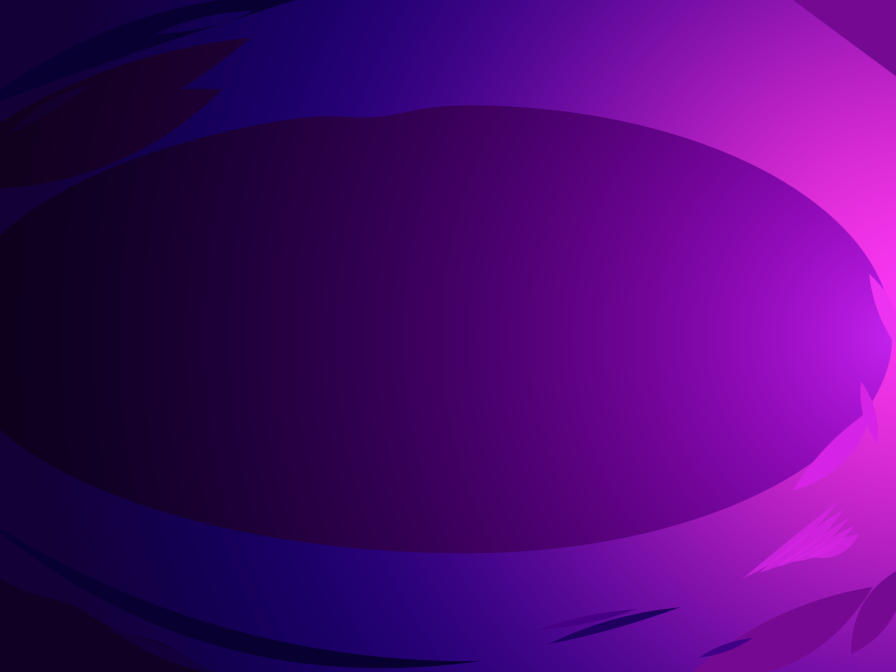
Write a Shadertoy shader that draws this background.

```glsl
float inside(float d) {
    return clamp(0.5 - d / max(fwidth(d), 1e-5), 0.0, 1.0);
}

float hash(float n) {
    return fract(sin(n * 91.7) * 437.5);
}

// Curved brush stroke from a to b, pointed at both ends
float blade(vec2 p, vec2 a, vec2 b, float width, float bend) {
    vec2 along = b - a;
    float len = length(along);
    along /= len;
    vec2 q = p - a;
    float t = dot(q, along) / len;
    float taper = 4.0 * t * (1.0 - t);
    float across = dot(q, vec2(-along.y, along.x));
    return inside(abs(across - bend * taper) - width * taper);
}

// Broad outer band, lit from the right
vec3 ringColor(vec2 p) {
    float t = clamp(1.0 - length(p - vec2(1.02, 0.41)), 0.0, 1.0);
    float glow = pow(smoothstep(0.1, 1.0, t), 1.4);
    return vec3(0.07 + 0.05 * t + 0.85 * glow,
                0.21 * pow(glow, 1.5),
                0.21 + 0.76 * t);
}

// Dark central oval, with its own glow at the right tip
vec3 ovalColor(vec2 p) {
    float t = clamp(1.0 - length(p - vec2(1.0, 0.375)), 0.0, 1.0);
    return vec3(0.05 + 0.12 * t + 0.6 * t * t,
                0.14 * pow(t, 6.0),
                0.11 + 0.32 * t + 0.5 * t * t);
}

float ovalMask(vec2 p) {
    vec2 q = p - vec2(0.521, 0.376);
    vec2 radii = vec2(q.x < 0.0 ? 0.578 : 0.475, q.y < 0.0 ? 0.2435 : 0.2565);
    float dent = 0.035 * exp(-pow((p.x - 0.42) / 0.05, 2.0)) * smoothstep(0.0, 0.2, q.y);
    return inside(length(q / radii) - 1.0 + dent);
}

void mainImage(out vec4 fragColor, in vec2 fragCoord) {
    vec2 p = fragCoord / iResolution.xy * vec2(1.0, 0.75);
    vec3 navy = vec3(0.03, 0.0, 0.19);
    vec3 plum = vec3(0.46, 0.035, 0.57);
    vec3 pink = vec3(0.84, 0.14, 0.9);
    vec3 ring = ringColor(p);
    vec3 oval = ovalColor(p);
    vec3 col = ring;

    // Dark corners
    float ripple = 0.003 * sin(p.x * 60.0);
    col = mix(col, vec3(0.06, 0.0, 0.14), inside(p.y + 0.42 * p.x - 0.105 + ripple));
    col = mix(col, plum, inside(0.75 - 0.74 * (p.x - 0.885) - p.y));

    // Upper left sweep and its light gap
    col = mix(col, navy, blade(p, vec2(-0.03, 0.626), vec2(0.352, 0.757), 0.017, 0.02));
    col = mix(col, ring, blade(p, vec2(0.173, 0.712), vec2(0.283, 0.738), 0.006, 0.0));

    // Ragged left end of the oval
    vec3 shade = oval + vec3(0.02, 0.0, 0.01);
    col = mix(col, shade, blade(p, vec2(-0.08, 0.555), vec2(0.28, 0.708), 0.03, 0.0));
    col = mix(col, shade, blade(p, vec2(-0.05, 0.54), vec2(0.248, 0.65), 0.035, 0.0));
    col = mix(col, ring, 0.6 * blade(p, vec2(0.01, 0.6), vec2(0.1, 0.655), 0.006, 0.003));

    // Lower sweep and thin streaks
    col = mix(col, navy, blade(p, vec2(-0.026, 0.177), vec2(0.534, 0.012), 0.011, -0.055));
    col = mix(col, ring, 0.7 * blade(p, vec2(0.12, 0.05), vec2(0.26, -0.005), 0.007, -0.003));
    col = mix(col, vec3(0.12, 0.0, 0.38), blade(p, vec2(0.612, 0.031), vec2(0.758, 0.072), 0.005, 0.002));
    col = mix(col, vec3(0.27, 0.0, 0.52), blade(p, vec2(0.6, 0.047), vec2(0.71, 0.07), 0.004, 0.0));

    // Lower right plum strokes
    col = mix(col, plum, blade(p, vec2(0.768, -0.005), vec2(0.974, 0.095), 0.027, -0.01));
    col = mix(col, plum, blade(p, vec2(0.95, 0.02), vec2(1.01, 0.118), 0.018, 0.0));
    col = mix(col, vec3(0.25, 0.0, 0.52), blade(p, vec2(0.78, 0.016), vec2(0.84, 0.038), 0.004, 0.0));

    col = mix(col, oval, ovalMask(p));

    // Pink bristles
    for (int i = 0; i < 5; i++) {
        float k = float(i);
        vec2 start = vec2(0.83 + 0.018 * k, 0.105 + 0.006 * k);
        vec2 tip = vec2(0.935 + 0.006 * k, 0.19 - 0.009 * k);
        float width = 0.004 + 0.004 * hash(k + 1.0);
        col = mix(col, pink, 0.75 * blade(p, start, tip, width, -0.004));
    }

    // Bright flecks on the right tip
    col = mix(col, pink, blade(p, vec2(0.885, 0.203), vec2(0.974, 0.294), 0.013, -0.006));
    col = mix(col, pink, blade(p, vec2(0.961, 0.324), vec2(0.979, 0.255), 0.007, 0.0));
    col = mix(col, vec3(0.93, 0.2, 0.95), blade(p, vec2(0.97, 0.444), vec2(1.003, 0.36), 0.009, 0.003));

    fragColor = vec4(col, 1.0);
}
```
